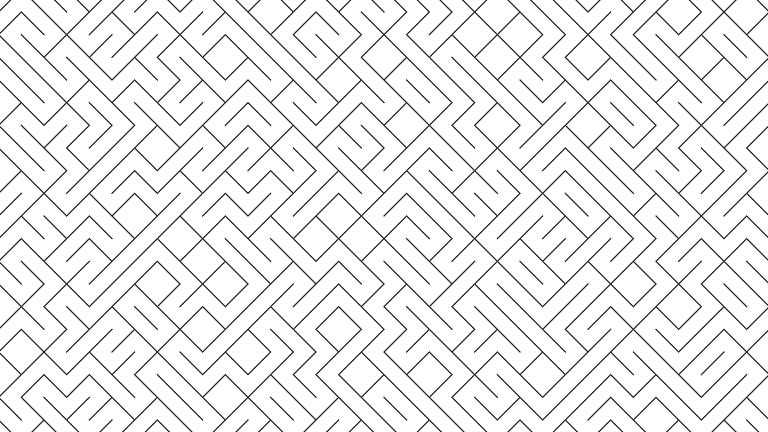
A WebGL 1 fragment shader for this pattern:

```glsl
precision highp float;
// Diagonal maze: a square grid, centred on the canvas, where each cell
// holds one thin dark diagonal, leaning left or right at random.
// Each stroke is smoothed with the exact coverage of a pixel by a 45 degree edge.

uniform vec2 u_resolution;

const float CELL = 0.05247;        // cell side, in canvas heights
const float STROKE = 0.0029;       // line width, in canvas heights
const float FALLING_SHARE = 0.57;  // share of cells with a falling diagonal
const float SEED = 17.0;
const vec3 PAPER = vec3(1.0);
const vec3 INK = vec3(0.137, 0.122, 0.125);
const float HALF_SQRT2 = 0.70711;

float hash(vec2 cell) {
  vec3 p = fract(vec3(cell.xyx + SEED) * vec3(0.1031, 0.1030, 0.0973));
  p += dot(p, p.yzx + 33.33);
  return fract((p.x + p.y) * p.z);
}

// Share of a pixel lying on the inner side of a diagonal edge
float edgeCoverage(float signedDist, float pixel) {
  float t = clamp(signedDist / (HALF_SQRT2 * pixel), -1.0, 1.0);
  return 0.5 + t - 0.5 * t * abs(t);
}

float bandCoverage(float offset, float halfWidth, float pixel) {
  return edgeCoverage(offset + halfWidth, pixel)
       - edgeCoverage(offset - halfWidth, pixel);
}

// Diagonal stroke of one cell; square caps close the corners
float diagonal(vec2 point, vec2 cell, float pixel) {
  vec2 local = point - (cell + 0.5) * CELL;
  float lean = hash(cell) < FALLING_SHARE ? -1.0 : 1.0;
  vec2 along = HALF_SQRT2 * vec2(1.0, lean);
  vec2 across = vec2(-along.y, along.x);
  float halfLength = HALF_SQRT2 * CELL + 0.5 * STROKE;
  return bandCoverage(dot(local, across), 0.5 * STROKE, pixel)
       * bandCoverage(dot(local, along), halfLength, pixel);
}

void main() {
  float pixel = 1.0 / u_resolution.y;
  vec2 point = (gl_FragCoord.xy - 0.5 * u_resolution) * pixel;
  vec2 home = floor(point / CELL);

  // Neighbours are included so that strokes join cleanly across cells
  float ink = 0.0;
  for (int y = -1; y <= 1; y++) {
    for (int x = -1; x <= 1; x++) {
      vec2 cell = home + vec2(float(x), float(y));
      ink = max(ink, diagonal(point, cell, pixel));
    }
  }
  gl_FragColor = vec4(mix(PAPER, INK, ink), 1.0);
}
```
